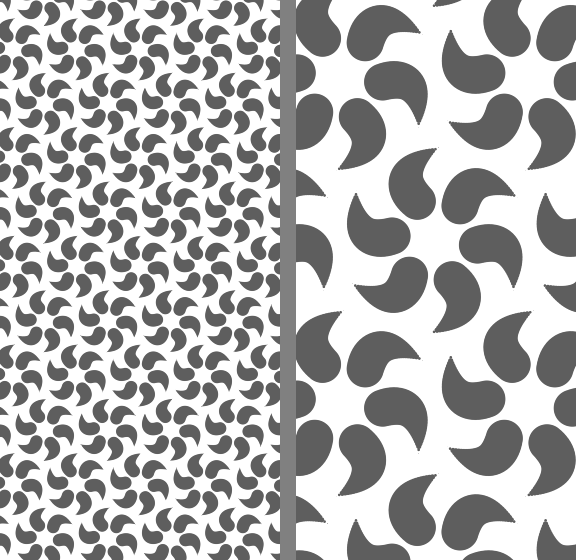
Left, the full canvas; right, a detail of the centre.
A WebGL 1 fragment shader for this pattern:

```glsl
precision highp float;

uniform vec2 u_resolution;

// Offset to the nearest point of a rectangular lattice
vec2 nearestOffset(vec2 p, vec2 period) {
  return mod(p + 0.5 * period, period) - 0.5 * period;
}

// Staggered rows: the closer of two interleaved lattices
vec2 staggeredCell(vec2 p) {
  vec2 period = vec2(1.0, 1.72);
  vec2 a = nearestOffset(p, period);
  vec2 b = nearestOffset(p - 0.5 * period, period);
  return dot(a, a) < dot(b, b) ? a : b;
}

// Fold the plane into the sixth that holds one blade
vec2 foldSixfold(vec2 p) {
  float sector = radians(60.0);
  float start = radians(82.0);
  float angle = start + mod(atan(p.y, p.x) - start, sector);
  return length(p) * vec2(cos(angle), sin(angle));
}

// Comma-shaped blade: a disc swept along a curve, tapering to a point
float bladeDistance(vec2 p) {
  float d = 1.0;
  for (int i = 0; i <= 32; i++) {
    float t = float(i) / 32.0;
    vec2 bulbToBend = mix(vec2(-0.092, 0.207), vec2(-0.25, 0.355), t);
    vec2 bendToTip = mix(vec2(-0.25, 0.355), vec2(0.02, 0.49), t);
    vec2 spine = mix(bulbToBend, bendToTip, t);
    float radius = 0.098 * (1.0 - t) * (1.0 + 1.3 * t);
    d = min(d, length(p - spine) - radius);
  }
  return d;
}

void main() {
  float cellsAcross = 4.43;
  vec2 uv = gl_FragCoord.xy / u_resolution.x;
  vec2 p = (uv - vec2(0.4985, 1.047)) * cellsAcross;
  float pixel = cellsAcross / u_resolution.x;

  float d = bladeDistance(foldSixfold(staggeredCell(p)));
  float ink = 1.0 - smoothstep(-0.6 * pixel, 0.6 * pixel, d);
  gl_FragColor = vec4(mix(vec3(1.0), vec3(0.37), ink), 1.0);
}
```
